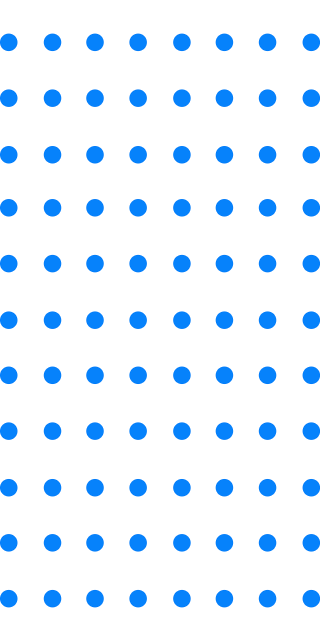
Give the GLSL for this pattern, as a Shadertoy shader.

```glsl
// A sparse grid of blue discs on white, 8 across and 11 down.
// Each pixel finds its nearest grid cell, then measures a circle distance;
// slight spacing offsets and a deeper rim are added by formula.

#define GRID vec2(8.0, 11.0)
#define FIRST_DOT vec2(0.0273, 0.1323)  // from top left, in canvas widths
#define PITCH vec2(0.1348, 0.1745)
#define NUDGE vec2(0.0020, 0.0023)      // extra offset of every third line
#define ROW_JUMP 0.0065                 // upward shift from the fourth row on
#define RADIUS 0.0273
#define RIM_WIDTH 0.0035
#define DOT_COLOR vec3(0.025, 0.51, 0.985)
#define RIM_COLOR vec3(0.0, 0.48, 0.98)
#define PAPER_COLOR vec3(1.0)

// Centre of the disc in the given column and row
vec2 dotCenter(vec2 cell) {
    vec2 isNudged = vec2(equal(mod(cell, 3.0), vec2(1.0, 2.0)));
    vec2 center = FIRST_DOT + cell * PITCH + isNudged * NUDGE;
    center.y -= ROW_JUMP * step(2.5, cell.y);
    return center;
}

// Signed distance to the nearest disc
float dotDistance(vec2 p) {
    vec2 cell = floor((p - FIRST_DOT) / PITCH + 0.5);
    cell = clamp(cell, vec2(0.0), GRID - 1.0);
    return length(p - dotCenter(cell)) - RADIUS;
}

void mainImage(out vec4 fragColor, in vec2 fragCoord) {
    // Canvas widths, measured down from the top
    vec2 p = vec2(fragCoord.x, iResolution.y - fragCoord.y) / iResolution.x;
    float pixel = 1.0 / iResolution.x;
    float d = dotDistance(p);

    // Fill with a subtly deeper rim, then a one-pixel smooth edge
    vec3 fill = mix(DOT_COLOR, RIM_COLOR, smoothstep(-RIM_WIDTH, 0.0, d));
    float coverage = clamp(0.5 - d / pixel, 0.0, 1.0);
    fragColor = vec4(mix(PAPER_COLOR, fill, coverage), 1.0);
}
```
